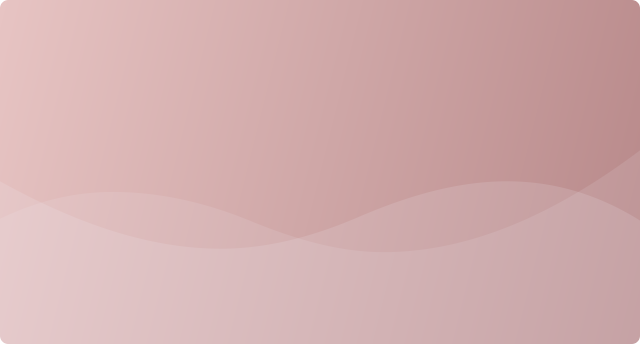
Give the GLSL for this background, as a Shadertoy shader.

```glsl
// Knots hold (x, height, slope) in canvas fractions.
const vec3 FRONT_WAVE[5] = vec3[5](
    vec3(0.0, 0.473, -1.03), vec3(0.345, 0.277, 0.0), vec3(0.56, 0.369, 0.8),
    vec3(0.792, 0.473, 0.0), vec3(1.0, 0.359, -1.16));
const vec3 BACK_WAVE[5] = vec3[5](
    vec3(0.0, 0.364, 0.9), vec3(0.176, 0.442, 0.0), vec3(0.391, 0.358, -0.764),
    vec3(0.599, 0.267, 0.0), vec3(1.0, 0.563, 1.4));

const vec3 BLUSH = vec3(0.906, 0.769, 0.765);
const vec3 ROSE  = vec3(0.810, 0.653, 0.653);
const vec3 MAUVE = vec3(0.718, 0.533, 0.537);
const vec3 VEIL  = vec3(0.941, 0.933, 0.961);

// Cubic Hermite span between two knots: x = height, y = slope
vec2 hermite(vec3 a, vec3 b, float x) {
    float span = b.x - a.x;
    float t = (x - a.x) / span;
    float rise = b.y - a.y;
    float m0 = a.z * span;
    float m1 = b.z * span;
    float quad = 3.0 * rise - 2.0 * m0 - m1;
    float cube = m0 + m1 - 2.0 * rise;
    return vec2(a.y + t * (m0 + t * (quad + t * cube)),
                (m0 + t * (2.0 * quad + 3.0 * t * cube)) / span);
}

vec2 waveAt(vec3 knots[5], float x) {
    vec2 wave = hermite(knots[0], knots[1], x);
    for (int i = 1; i < 4; i++) {
        if (x >= knots[i].x) wave = hermite(knots[i], knots[i + 1], x);
    }
    return wave;
}

// Smooth coverage of the area below a wave
float belowWave(vec3 knots[5], vec2 uv, vec2 pixel) {
    vec2 wave = waveAt(knots, uv.x);
    float blur = length(vec2(pixel.y, wave.y * pixel.x));
    return clamp((wave.x - uv.y) / blur + 0.5, 0.0, 1.0);
}

float roundedBox(vec2 p, vec2 halfSize, float radius) {
    vec2 q = abs(p) - halfSize + radius;
    return length(max(q, 0.0)) + min(max(q.x, q.y), 0.0) - radius;
}

vec3 roseGradient(float s) {
    return s < 0.5 ? mix(BLUSH, ROSE, s * 2.0) : mix(ROSE, MAUVE, s * 2.0 - 1.0);
}

void mainImage(out vec4 fragColor, in vec2 fragCoord) {
    vec2 uv = fragCoord / iResolution.xy;
    vec2 pixel = 1.0 / iResolution.xy;

    // Slightly tilted backdrop
    float tilt = 0.134;
    vec3 color = roseGradient((uv.x + tilt * (1.0 - uv.y)) / (1.0 + tilt));

    // Translucent waves
    color = mix(color, VEIL, 0.12 * belowWave(BACK_WAVE, uv, pixel));
    color = mix(color, VEIL, 0.15 * belowWave(FRONT_WAVE, uv, pixel));

    // Rounded card on white
    vec2 cardSize = vec2(1.0, iResolution.y / iResolution.x);
    float card = roundedBox((uv - 0.5) * cardSize, 0.5 * cardSize, 0.013);
    color = mix(color, vec3(1.0), clamp(card / pixel.x + 0.5, 0.0, 1.0));

    fragColor = vec4(color, 1.0);
}
```
